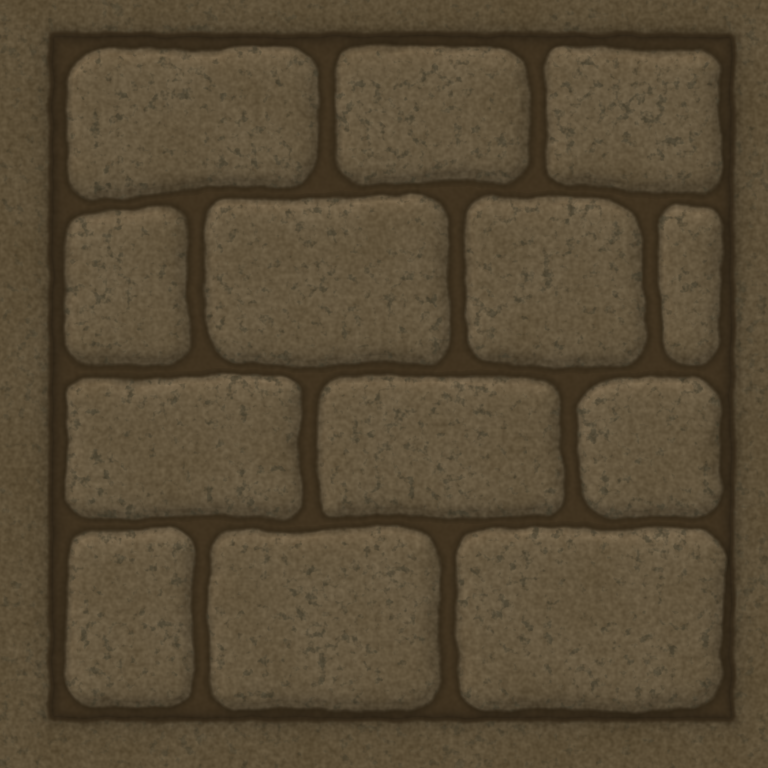
Give the GLSL for this texture, as a three.js fragment shader.

```glsl
// A recessed square panel of worn brown masonry inside a plain stone frame.
// Four courses are split by joints into rounded boxes, warped by gradient noise;
// the slope of their distance lights the rims, and finer noise adds grain.
varying vec2 vUv;

float hash(vec2 p) {
  vec3 q = fract(vec3(p.xyx) * 0.1031);
  q += dot(q, q.yzx + 33.33);
  return fract((q.x + q.y) * q.z);
}

float gradientDot(vec2 cell, vec2 offset) {
  float angle = 6.2832 * hash(cell);
  return dot(vec2(cos(angle), sin(angle)), offset);
}

float noise(vec2 p) {
  vec2 i = floor(p), f = fract(p);
  vec2 u = f * f * f * (f * (f * 6.0 - 15.0) + 10.0);
  vec2 e = vec2(1.0, 0.0);
  return mix(
    mix(gradientDot(i, f), gradientDot(i + e, f - e), u.x),
    mix(gradientDot(i + e.yx, f - e.yx), gradientDot(i + 1.0, f - 1.0), u.x), u.y);
}

float fbm(vec2 p) {
  float sum = 0.0, amp = 1.0;
  for (int i = 0; i < 3; i++) {
    sum += amp * noise(p);
    p = p * 2.03 + 17.3;
    amp *= 0.55;
  }
  return sum;
}

float roundedBox(vec2 p, vec2 halfSize, float radius) {
  vec2 q = abs(p) - halfSize + radius;
  return length(max(q, 0.0)) + min(max(q.x, q.y), 0.0) - radius;
}

// Signed distance to the nearest stone, negative inside it
float stoneDistance(vec2 p) {
  p += 0.009 * vec2(noise(p * 9.0), noise(p * 9.0 + 40.0));
  p += 0.004 * vec2(noise(p * 37.0 + 7.0), noise(p * 37.0 + 80.0));

  // Course limits and joints; the upper seam bows gently
  float bow = 0.754 - 0.11 * (p.x - 0.57) * (p.x - 0.57);
  float bottom = 0.069, top = 0.319;
  vec3 joints = vec3(0.263, 0.583, 0.951);
  if (p.y > 0.319) {
    bottom = 0.319; top = 0.517;
    joints = vec3(0.404, 0.743, 0.951);
  }
  if (p.y > 0.517) {
    bottom = 0.517; top = bow;
    joints = vec3(0.257, 0.596, 0.846) - 0.05 * (p.y - 0.63);
  }
  if (p.y > bow) {
    bottom = bow; top = 0.946;
    joints = vec3(0.425, 0.699, 0.951);
  }

  // Stone between the two joints around this point
  float left = 0.075, right = joints.x, id = 0.0;
  if (p.x > joints.x) { left = joints.x; right = joints.y; id = 1.0; }
  if (p.x > joints.y) { left = joints.y; right = joints.z; id = 2.0; }
  if (p.x > joints.z) { left = joints.z; right = 0.951; id = 3.0; }
  vec2 halfSize = 0.5 * vec2(right - left, top - bottom) - vec2(0.011, 0.008);
  float radius = mix(0.026, 0.046, hash(vec2(id, floor(bottom * 8.0)) + 3.0));
  radius = min(radius, max(halfSize.x * 0.85, 0.0));
  return roundedBox(p - 0.5 * vec2(left + right, top + bottom), halfSize, radius);
}

void main() {
  vec2 p = vUv;

  // Surface grain, broad stains and dark pits
  float patches = fbm(p * 11.0);
  float grain = noise(p * 115.0) + 0.7 * noise(p * 205.0 + 31.0);
  float pits = smoothstep(0.1, 0.75, fbm(p * 68.0 + 9.0) + 0.35 * patches);

  // Frame, shaded where it meets the recess
  float panel = roundedBox(p - vec2(0.51, 0.509), vec2(0.447, 0.449), 0.009)
    + 0.004 * noise(p * 32.0);
  vec3 frame = vec3(0.355, 0.302, 0.213) + 0.025 * patches;
  frame *= 1.0 - 0.2 * exp(-max(panel, 0.0) * 100.0);

  // Mortar, darkest beside the stones and along the panel edge
  float d = stoneDistance(p);
  vec3 mortar = mix(vec3(0.205, 0.163, 0.1), vec3(0.25, 0.198, 0.125),
    smoothstep(0.0, 0.011, d));
  mortar *= 1.0 - 0.28 * exp(-abs(panel + 0.006) * 130.0);

  // Stones, with light falling from the upper left
  vec2 lightStep = vec2(-0.0018, 0.0036);
  float slope = (stoneDistance(p + lightStep) - d) / 0.004;
  float rim = exp(-abs(d + 0.009) * 95.0);
  vec3 stone = vec3(0.386, 0.332, 0.242) + 0.03 * patches;
  stone += rim * (max(slope, 0.0) * vec3(0.085, 0.069, 0.054)
    + min(slope, 0.0) * vec3(0.075, 0.066, 0.05));
  stone *= 1.0 - 0.24 * exp(min(d, 0.0) * 170.0);

  // Layers, then grain on the bare stone
  float stoneMask = 1.0 - smoothstep(-0.003, 0.003, d);
  float frameMask = smoothstep(-0.003, 0.003, panel);
  vec3 color = mix(mix(mortar, stone, stoneMask), frame, frameMask);
  float bare = max(stoneMask, frameMask);
  color = mix(color, vec3(0.225, 0.21, 0.155), pits * bare * mix(0.55, 0.4, frameMask));
  color += grain * mix(0.012, 0.05, bare) * vec3(1.0, 0.94, 0.82);

  gl_FragColor = vec4(color, 1.0);
}
```
